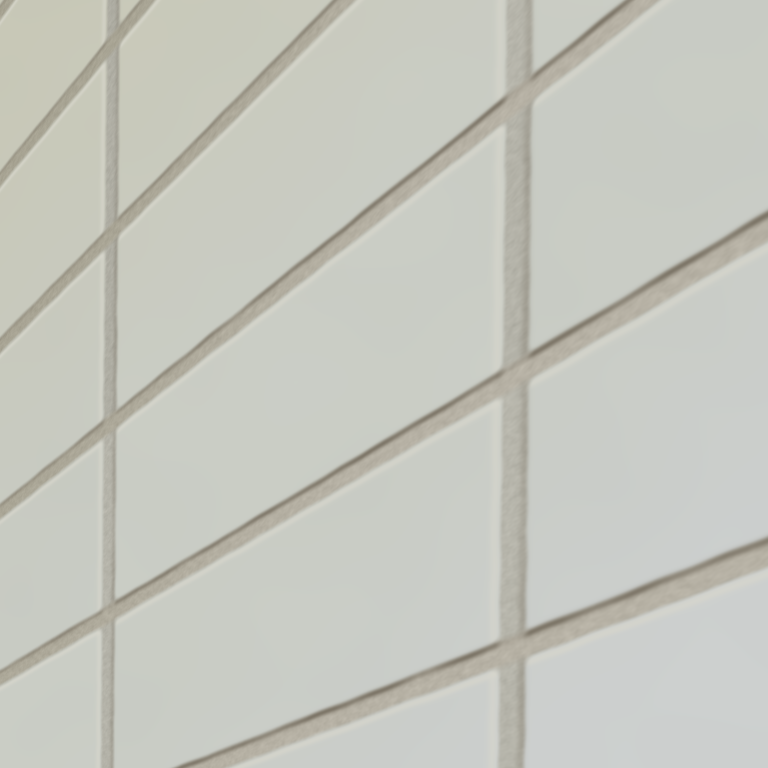
Give the GLSL for this texture, as a WebGL 1 fragment shader.

```glsl
precision highp float;

uniform vec2 u_resolution;

// Perspective: row height grows linearly from left to right
const float ROW_HEIGHT = 0.2165;
const float ROW_GROWTH = 0.208;
const float JOINT_BASE = 0.1172;
const float JOINT_SLOPE = 0.588;
const float FIRST_COLUMN = 0.1435;
const float COLUMN_STEP = 0.2602;
const float COLUMN_TILT = 0.007;

// Joint half widths, in rows and columns
const float BED_HALF = 0.047;
const float HEAD_HALF = 0.022;
const float SOFTNESS = 0.0038;
const float EDGE_WOBBLE = 0.16;
const float GRAIN = 0.045;
const float SPECK_CHANCE = 0.22;

const vec3 TILE_WARM = vec3(0.785, 0.785, 0.720);
const vec3 TILE_MID = vec3(0.788, 0.800, 0.770);
const vec3 TILE_COOL = vec3(0.800, 0.812, 0.808);
const vec3 GROUT_FAR = vec3(0.655, 0.640, 0.575);
const vec3 GROUT_NEAR = vec3(0.715, 0.695, 0.645);
const vec3 GROUT_HEAD = vec3(0.705, 0.700, 0.660);
const vec3 SHADOW = vec3(0.455, 0.425, 0.370);
const vec3 HIGHLIGHT = vec3(0.845, 0.840, 0.800);
const vec3 SPECK = vec3(0.540, 0.530, 0.500);

vec2 hash2(vec2 p) {
  p = vec2(dot(p, vec2(127.1, 311.7)), dot(p, vec2(269.5, 183.3)));
  return fract(sin(p) * 43758.5);
}

float gradientDot(vec2 cell, vec2 corner, vec2 f) {
  return dot(hash2(cell + corner) * 2.0 - 1.0, f - corner);
}

float gradientNoise(vec2 p) {
  vec2 i = floor(p), f = fract(p);
  vec2 w = f * f * f * (f * (f * 6.0 - 15.0) + 10.0);
  float low = mix(gradientDot(i, vec2(0, 0), f), gradientDot(i, vec2(1, 0), f), w.x);
  float high = mix(gradientDot(i, vec2(0, 1), f), gradientDot(i, vec2(1, 1), f), w.x);
  return mix(low, high, w.y);
}

float smoothMin(float a, float b, float k) {
  float h = max(k - abs(a - b), 0.0) / k;
  return min(a, b) - h * h * k * 0.25;
}

// Soft ridge of height 1 around a centre
float ridge(float x, float centre, float width) {
  float t = (x - centre) / width;
  return exp(-t * t);
}

// Canvas position to column and row coordinates, joints at integers
vec2 wallCoords(vec2 p, float rowHeight) {
  float vanish = ROW_HEIGHT / ROW_GROWTH;
  float x = p.x - COLUMN_TILT * (p.y - 0.5) * rowHeight / ROW_HEIGHT;
  float u = (1.0 / (FIRST_COLUMN + vanish) - 1.0 / (x + vanish)) / COLUMN_STEP;
  return vec2(u, (p.y - JOINT_BASE - JOINT_SLOPE * p.x) / rowHeight);
}

void main() {
  vec2 p = gl_FragCoord.xy / u_resolution;
  float rowHeight = ROW_HEIGHT + ROW_GROWTH * p.x;
  vec2 wall = wallCoords(p, rowHeight);
  vec2 joint = floor(wall + 0.5);
  float soft = SOFTNESS / (BED_HALF * rowHeight);

  // Signed offsets from the nearest joints, 1 at the grout edge
  float bed = (wall.y - joint.y) / BED_HALF;
  float head = (wall.x - joint.x) / HEAD_HALF;
  bed += EDGE_WOBBLE * gradientNoise(vec2(wall.x * 14.0, wall.y * 5.0));
  head += EDGE_WOBBLE * gradientNoise(vec2(wall.x * 9.0, wall.y * 8.0) + 31.0);
  float offBed = smoothstep(0.6, 1.4, abs(bed));
  float offHead = smoothstep(0.6, 1.5, abs(head));

  // Glazed tile, warm at upper left and cool at lower right
  float light = p.x - p.y;
  vec3 color = mix(TILE_MID, TILE_WARM, smoothstep(0.1, 1.0, -light));
  color = mix(color, TILE_COOL, smoothstep(0.0, 0.8, light));
  color += 0.006 * gradientNoise(p * 7.0);
  vec2 tile = floor(wall);
  color += 0.008 * (hash2(tile + 5.0).x - 0.5);

  // Sparse specks on the glaze
  vec2 chance = hash2(tile + 17.0);
  vec2 spot = 0.2 + 0.6 * hash2(tile + 43.0);
  float speckDist = length((fract(wall) - spot) * vec2(2.0, 1.0));
  float speck = 1.0 - smoothstep(0.008, 0.026, speckDist);
  color = mix(color, SPECK, speck * step(chance.x, SPECK_CHANCE) * (0.35 + 0.5 * chance.y));

  // Bright bevels below bed joints and left of head joints
  color = mix(color, HIGHLIGHT, 0.65 * ridge(bed, -1.4, 0.32) * offHead);
  color = mix(color, HIGHLIGHT, 0.55 * ridge(head, -1.5, 0.40) * offBed);

  // Grout with grain and a tone for each segment
  float near = smoothstep(0.05, 0.75, p.x + 0.35 * (1.0 - p.y));
  vec3 grout = mix(GROUT_HEAD, mix(GROUT_FAR, GROUT_NEAR, near), 1.0 - offBed);
  grout += 0.05 * (hash2(vec2(joint.x, tile.y) + 71.0).y - 0.5) * offBed;
  float grain = gradientNoise(wall * vec2(60.0, 35.0));
  grain += 0.6 * gradientNoise(wall * vec2(130.0, 80.0));
  grout += GRAIN * grain;
  float groutDist = smoothMin(abs(bed), abs(head), 0.7) - 1.0;
  color = mix(color, grout, 1.0 - smoothstep(-soft, soft, groutDist));

  // Shade under the upper tile and beside the right tile
  float wear = clamp(0.85 + 0.9 * gradientNoise(wall * vec2(9.0, 3.0) + 11.0), 0.3, 1.0);
  float bedShade = ridge(bed, 0.78, 0.30) * mix(0.28, 0.85, near) * wear;
  float headShade = ridge(head, 0.75, 0.35) * 0.28 * wear;
  color = mix(color, SHADOW, bedShade * mix(0.25, 1.0, offHead));
  color = mix(color, SHADOW, headShade * offBed);

  gl_FragColor = vec4(clamp(color, 0.0, 1.0), 1.0);
}
```
